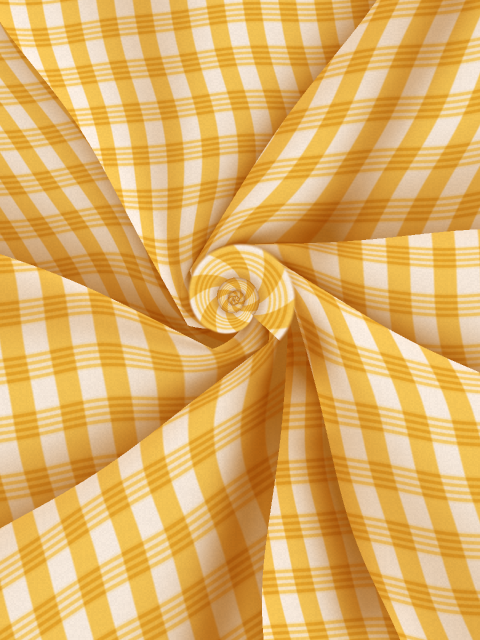
A Shadertoy shader for this texture:

```glsl
// Yellow and white checked cloth gathered into a twist: eight wedges of cloth
// meet at folds tangent to a spiral coil. Each wedge has its own skewed check
// of solid bands crossed by groups of four fine stripes, with soft shadows.
#define CENTRE vec2(0.368, 0.532)
#define CORE 0.094
#define COIL_RATIO 0.4
#define TANGENT 0.085
#define CURL 1.0
#define SHADOW_WIDTH 0.04
#define ROUNDING 0.016
#define STRIPE_CONTRAST 0.66
#define WHITE vec3(0.94, 0.89, 0.84)
#define YELLOW vec3(0.93, 0.75, 0.33)
#define ORANGE vec3(0.86, 0.60, 0.13)
#define SHADE vec3(0.74, 0.52, 0.24)

const float TAU = 6.2831853;
const int WEDGES = 8;

// Fold direction in degrees, and the side its shadow falls on (+1 is ccw)
const vec2 folds[8] = vec2[8](vec2(2, 1), vec2(57, 1), vec2(120, 1), vec2(155, -1),
    vec2(216, -1), vec2(266, -1), vec2(286, -1), vec2(330, 1));
// Normals of bands and rows in degrees, then their periods
const vec4 weave[8] = vec4[8](vec4(-25, 97, .065, .080), vec4(10, 95, .056, .068),
    vec4(33, 95, .047, .070), vec4(10, 98, .074, .090), vec4(15, 123, .078, .095),
    vec4(12, 92, .062, .085), vec4(18, 85, .073, .088), vec4(5, 88, .072, .080));
// Centre of one white square in each wedge
const vec2 anchors[8] = vec2[8](vec2(.417, .688), vec2(.234, .790), vec2(.117, .690),
    vec2(.059, .473), vec2(.341, .380), vec2(.458, .303), vec2(.514, .394), vec2(.592, .574));
// Ends of soft valleys in the cloth
const vec4 valleys[3] = vec4[3](vec4(.71, 1.0, .50, .63), vec4(.42, .39, .33, 0),
    vec4(.50, .30, .56, .05));

float hash(vec2 p) {
    return fract(sin(dot(p, vec2(127.1, 311.7))) * 43758.5453);
}

vec2 direction(float angle) {
    return vec2(cos(radians(angle)), sin(radians(angle)));
}

float segment(vec2 p, vec2 a, vec2 b) {
    vec2 d = b - a;
    return length(p - a - d * clamp(dot(p - a, d) / dot(d, d), 0.0, 1.0));
}

// Check pattern; whole numbers lie at the centres of the white squares
vec3 check(vec2 cloth) {
    vec2 off = abs(fract(cloth + 0.5) - 0.5);
    float band = smoothstep(0.225, 0.285, off.x);
    float group = smoothstep(0.225, 0.265, off.y);
    float wave = 0.5 + 0.5 * cos(TAU * 8.0 * (cloth.y - 0.3125));
    float stripe = group * (0.2 + STRIPE_CONTRAST * smoothstep(0.1, 0.85, wave));
    return mix(mix(WHITE, YELLOW, band), mix(YELLOW, ORANGE, band), stripe);
}

// Rolled coil: turn counts windings inwards, along runs down its length
vec3 coil(float turn, float t) {
    float across = fract(turn), winding = floor(turn);
    float along = t + winding;
    vec3 color = check(vec2(along * 6.0 + across * 0.7, across * 0.9 + 0.15));
    float dark = 0.85 * exp(-across * 6.0) * min(winding, 1.0);
    dark += 0.45 * smoothstep(0.5, 1.0, across) + 0.25 * smoothstep(1.2, 2.4, turn);
    return color * mix(vec3(1.03), SHADE, clamp(dark, 0.0, 1.0));
}

vec3 fabric(vec2 uv) {
    vec2 p = uv - CENTRE;
    float r = max(length(p), 0.004);
    float a = atan(p.y, p.x);
    // The spiral rim of the coil shrinks over one turn
    float t = fract((a + 0.75) / TAU);
    float rim = CORE * (1.0 - (1.0 - COIL_RATIO) * t * t);
    float turn = log(r / rim) / log(COIL_RATIO);

    // Folds tangent to a circle around the coil, winding up inside it
    float wind = asin(min(TANGENT / r, 1.0)) + max(log(TANGENT / r), 0.0);
    float unwound = a - wind + 0.03 * sin(11.0 * r + 2.0 * a);
    int wedge = 0;
    float after = TAU;
    for (int i = 0; i < WEDGES; i++) {
        float d = mod(unwound - radians(folds[i].x), TAU);
        if (d < after) { after = d; wedge = i; }
    }
    vec2 fold = folds[wedge], next = folds[(wedge + 1) % WEDGES];
    float before = mod(radians(next.x) - unwound, TAU);
    float nearStart = exp(-r * sin(min(after, TAU / 4.0)) / SHADOW_WIDTH);
    float nearEnd = exp(-r * sin(min(before, TAU / 4.0)) / SHADOW_WIDTH);
    float litStart = fold.y < 0.0 ? nearStart : 0.0;
    float litEnd = next.y > 0.0 ? nearEnd : 0.0;

    // Cloth coordinates: curled near the coil, rounded over raised edges
    float curl = CURL * exp(-r * r / 0.012);
    vec2 q = mat2(cos(curl), -sin(curl), sin(curl), cos(curl)) * p + CENTRE;
    q += 0.006 * sin(q.yx * vec2(13.0, 11.0) + float(wedge)) + 0.002 * sin(q.yx * 29.0);
    q += ROUNDING * (litEnd * direction(next.x + 90.0) - litStart * direction(fold.x + 90.0));
    vec4 w = weave[wedge];
    q -= anchors[wedge];
    vec3 color = check(vec2(dot(q, direction(w.x)), dot(q, direction(w.y))) / w.zw);

    // Shadow under overlaps, soft creases, valleys and the hollow by the coil
    float dark = nearStart + nearEnd - litStart - litEnd;
    dark *= 0.35 + 0.6 * exp(-r * 2.5);
    float crease = 0.5 + 0.5 * sin(after * 8.0 + float(wedge) * 2.1);
    dark += 0.26 * crease * crease;
    for (int i = 0; i < 3; i++) {
        float d = segment(uv, valleys[i].xy, valleys[i].zw) / 0.04;
        dark += 0.5 * exp(-d * d);
    }
    vec2 hollow = (p - vec2(0.10, -0.08)) / vec2(0.045, 0.06);
    dark += 0.8 * exp(-dot(hollow, hollow)) + 0.4 * exp(-max(r - rim, 0.0) / 0.012);
    color *= mix(vec3(1.02), SHADE, clamp(dark, 0.0, 1.15)) + 0.04 * (litStart + litEnd);
    return mix(color, coil(max(turn, 0.0), t), smoothstep(-0.03, 0.05, turn));
}

void mainImage(out vec4 fragColor, in vec2 fragCoord) {
    vec3 color = vec3(0.0);
    for (int i = 0; i < 4; i++) { // four samples smooth every edge
        vec2 jitter = (vec2(i % 2, i / 2) - 0.5) * 0.6;
        color += fabric((fragCoord + jitter) / iResolution.y) * 0.25;
    }
    float nap = hash(floor(fragCoord / iResolution.y * 400.0)) - 0.5;
    fragColor = vec4(clamp(color * (1.0 + 0.03 * nap), 0.0, 1.0), 1.0);
}
```
